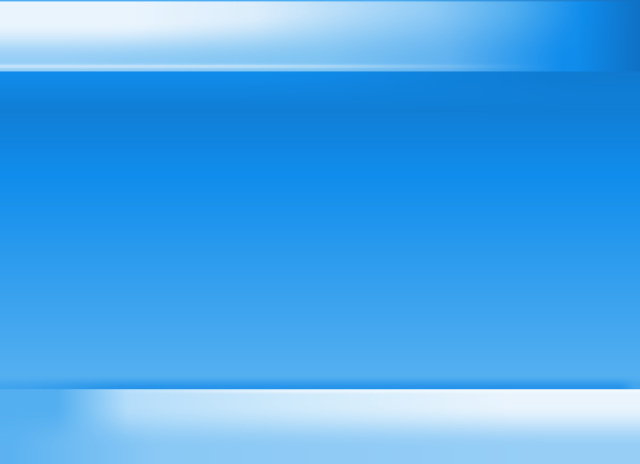
Give the GLSL for this background, as a Shadertoy shader.

```glsl
// A calm blue backdrop: a vertical gradient panel between two glossy bars.
// Each bar blends a lit row into a shaded row, both graded along x,
// and soft edges, highlight lines and a contact shadow finish the joins.

const vec3 DEEP  = vec3(0.065, 0.495, 0.835);
const vec3 AZURE = vec3(0.060, 0.550, 0.925);
const vec3 SKY   = vec3(0.325, 0.685, 0.940);
const vec3 PALE  = vec3(0.590, 0.808, 0.965);
const vec3 ICE   = vec3(0.780, 0.895, 0.980);
const vec3 WHITE = vec3(0.915, 0.957, 0.992);
const vec3 NAVY  = vec3(0.060, 0.440, 0.770);

const float TOP_JOIN = 0.154;    // depths measured from the upper edge
const float LOW_JOIN = 0.839;

// Linear blend between two positions, clamped at both ends.
vec3 ramp(vec3 a, vec3 b, float from, float to, float p) {
    return mix(a, b, clamp((p - from) / (to - from), 0.0, 1.0));
}

// Soft line of given half width.
float line(float p, float center, float halfWidth) {
    float d = (p - center) / halfWidth;
    return exp(-d * d);
}

// Antialiased step one pixel wide.
float edge(float p, float at, float pixel) {
    return smoothstep(at - 0.5 * pixel, at + 0.5 * pixel, p);
}

// Central panel: dark band below the top bar, lightening downward.
vec3 panel(float x, float depth) {
    vec3 c = ramp(AZURE, DEEP, TOP_JOIN, 0.235, depth);
    c = ramp(c, AZURE, 0.240, 0.375, depth);
    c = ramp(c, SKY, 0.375, 0.800, depth);
    float corner = smoothstep(0.35, 1.0, x) * (1.0 - smoothstep(0.154, 0.26, depth));
    c = mix(c, vec3(0.06, 0.465, 0.795), 0.85 * corner);

    // Contact shadow on the lower bar, fading near both sides
    float sides = smoothstep(0.0, 0.22, x) * (1.0 - smoothstep(0.965, 0.995, x));
    float shadow = smoothstep(0.808, LOW_JOIN, depth) * mix(0.4, 1.0, sides);
    return mix(c, vec3(0.14, 0.575, 0.915), shadow);
}

// Upper bar: white at the left, dissolving into navy at the right.
vec3 upperBar(float x, float depth) {
    vec3 lit = ramp(WHITE, vec3(0.86, 0.93, 0.985), 0.20, 0.40, x);
    lit = ramp(lit, vec3(0.57, 0.80, 0.965), 0.40, 0.67, x);
    lit = ramp(lit, SKY, 0.67, 0.80, x);
    lit = ramp(lit, AZURE, 0.80, 0.91, x);
    lit = ramp(lit, NAVY, 0.91, 1.0, x);

    vec3 shaded = ramp(PALE, vec3(0.50, 0.77, 0.95), 0.10, 0.50, x);
    shaded = ramp(shaded, vec3(0.38, 0.70, 0.94), 0.50, 0.70, x);
    shaded = ramp(shaded, AZURE, 0.70, 0.88, x);
    shaded = ramp(shaded, NAVY, 0.90, 1.0, x);

    float start = mix(0.050, 0.010, smoothstep(0.15, 0.65, x));
    vec3 c = mix(lit, shaded, smoothstep(start, 0.132, depth));
    float glint = line(depth, 0.143, 0.0045) * (1.0 - smoothstep(0.3, 0.9, x));
    return mix(c, WHITE, 0.55 * glint);
}

// Lower bar: sky blue at the left, opening into white at the right.
vec3 lowerBar(float x, float depth) {
    vec3 lit = ramp(SKY, ICE * vec3(0.91, 0.97, 1.0), 0.09, 0.20, x);
    lit = ramp(lit, vec3(0.82, 0.92, 0.985), 0.20, 0.48, x);
    lit = ramp(lit, WHITE, 0.48, 0.80, x);
    vec3 shaded = ramp(vec3(0.36, 0.70, 0.945), vec3(0.54, 0.785, 0.96), 0.02, 0.24, x);
    shaded = ramp(shaded, PALE, 0.24, 0.85, x);

    vec3 c = mix(lit, shaded, smoothstep(0.872, 0.965, depth));
    float glint = line(depth, LOW_JOIN + 0.004, 0.004) * smoothstep(0.12, 0.5, x);
    return mix(c, vec3(0.97, 0.985, 1.0), 0.6 * glint);
}

void mainImage(out vec4 fragColor, in vec2 fragCoord) {
    vec2 uv = fragCoord / iResolution.xy;
    float x = uv.x;
    float depth = 1.0 - uv.y;
    float pixel = 1.0 / iResolution.y;

    // Stack the three regions
    vec3 color = mix(upperBar(x, depth), panel(x, depth), edge(depth, TOP_JOIN, pixel));
    color = mix(color, lowerBar(x, depth), edge(depth, LOW_JOIN, pixel));

    // Thin blue rim along the upper edge
    vec3 rim = ramp(vec3(0.30, 0.68, 0.95), NAVY, 0.60, 1.0, x);
    color = mix(rim, color, smoothstep(0.001, 0.005, depth));

    fragColor = vec4(color, 1.0);
}
```
